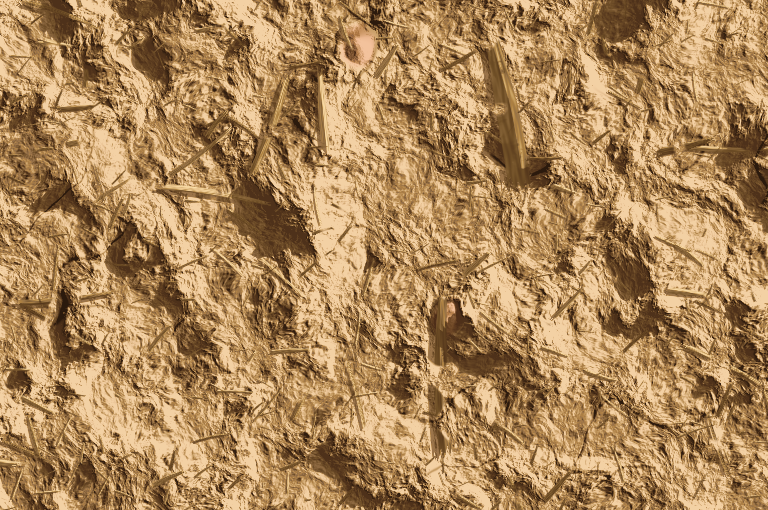
This texture is drawn by a WebGL 2 fragment shader. Its source:

```glsl
#version 300 es
precision highp float;
// Sunlit rough clay plaster with chopped straw and a few half-buried pebbles.
uniform vec2 u_resolution;
out vec4 fragColor;

const vec2 SUN_DIR = vec2(0.86, 0.51);
const float SUN_SLOPE = 0.42;

vec2 hash2(vec2 c) {
    vec3 q = fract(c.xyx * vec3(0.1031, 0.1030, 0.0973));
    q += dot(q, q.yzx + 33.33);
    return fract((q.xx + q.yz) * q.zy);
}

mat2 rotation(float a) {
    return mat2(cos(a), -sin(a), sin(a), cos(a));
}

float cornerSlope(vec2 cell, vec2 offset) {
    float a = 6.2832 * hash2(cell).x;
    return dot(vec2(cos(a), sin(a)), offset);
}

float gradientNoise(vec2 p) {
    vec2 i = floor(p), f = p - i, k = vec2(0.0, 1.0);
    vec2 u = f * f * f * (f * (f * 6.0 - 15.0) + 10.0);
    float low = mix(cornerSlope(i, f), cornerSlope(i + k.yx, f - k.yx), u.x);
    float high = mix(cornerSlope(i + k, f - k), cornerSlope(i + 1.0, f - 1.0), u.x);
    return mix(low, high, u.y);
}

vec2 warp(vec2 p, float frequency, float amount) {
    vec2 q = p * frequency;
    return p + amount * vec2(gradientNoise(q + 5.2), gradientNoise(q + 47.7));
}

// Lumpy ground: partly folded octaves, rougher in some places than others
float clay(vec2 p, int octaves) {
    float height = 0.0, amplitude = 0.084;
    p = p * 4.2 + 31.0;
    for (int i = 0; i < octaves; i++) {
        float n = gradientNoise(p);
        height += amplitude * mix(n, abs(n), 0.5);
        amplitude *= i == 1 ? 0.5 * (1.0 + 0.9 * n) : 0.51;
        p = rotation(0.65) * p * 2.03 + 17.3;
    }
    return height;
}

// x: dome height, y: coverage
vec2 pebbles(vec2 p, float cell, float density) {
    vec2 result = vec2(0.0), home = floor(p / cell);
    for (int k = 0; k < 9; k++) {
        vec2 id = home + vec2(k % 3 - 1, k / 3 - 1);
        vec2 place = hash2(id + 71.0), shape = hash2(id + 113.0);
        if (shape.x > density) continue;
        float radius = cell * mix(0.09, 0.17, shape.y);
        vec2 q = rotation(place.x * 6.0) * (p - (id + place) * cell);
        float d = length(q * vec2(1.0, 1.3)) / radius;
        float dome = 0.5 * radius * max(1.0 - d * d, 0.0);
        result = max(result, vec2(dome, smoothstep(1.0, 0.6, d)));
    }
    return result;
}

float relief(vec2 p, int octaves) {
    vec2 stone = pebbles(p, 0.4, 0.32);
    return clay(p, octaves) * (1.0 - 0.55 * stone.y) + stone.x;
}

// March toward the sun and keep the deepest obstruction
float sunlight(vec2 p) {
    float start = relief(p, 6), blocked = 0.0;
    for (int i = 1; i <= 14; i++) {
        float t = 0.14 * pow(float(i) / 14.0, 1.6);
        blocked = max(blocked, relief(p + SUN_DIR * t, 5) - start - SUN_SLOPE * t);
    }
    return 1.0 - smoothstep(0.0005, 0.004, blocked);
}

// x: coverage, y: position across, z: random tone, w: position along
vec4 straw(vec2 p, float cell, float density, float thickness, float edge) {
    vec4 best = vec4(0.0);
    vec2 home = floor(p / cell);
    for (int k = 0; k < 9; k++) {
        vec2 id = home + vec2(k % 3 - 1, k / 3 - 1), key = id + cell * 900.0;
        vec2 place = hash2(key), shape = hash2(key + 17.0), look = hash2(key + 41.0);
        if (look.x > density) continue;
        float reach = cell * mix(0.2, 0.5, shape.y);
        vec2 q = rotation(0.6 + 2.8 * (shape.x - 0.5)) * (p - (id + place) * cell);
        q.y += (place.y - 0.5) * 0.15 * q.x * q.x / reach;
        float width = reach * thickness * mix(0.4, 1.5, place.x * place.x);
        width *= 1.0 - 0.4 * smoothstep(-0.2, 1.0, q.x / reach);
        float ragged = 0.25 * reach * gradientNoise(vec2(q.y / width * 2.0, look.y * 50.0));
        float d = max(abs(q.x) - reach + ragged, abs(q.y) - width);
        float cover = smoothstep(edge, -edge, d);
        if (cover > best.x) best = vec4(cover, q.y / width, look.y, q.x / reach);
    }
    return best;
}

// Earth colours from deep shadow to full sun
vec3 earth(float tone) {
    const float stops[8] = float[8](-0.12, 0.06, 0.23, 0.42, 0.55, 0.72, 0.92, 1.25);
    const vec3 tints[8] = vec3[8](vec3(0.17, 0.10, 0.05), vec3(0.33, 0.21, 0.11),
        vec3(0.44, 0.31, 0.16), vec3(0.60, 0.45, 0.29), vec3(0.68, 0.50, 0.27),
        vec3(0.80, 0.64, 0.42), vec3(0.92, 0.77, 0.59), vec3(0.99, 0.87, 0.70));
    vec3 color = tints[0];
    for (int i = 1; i < 8; i++)
        color = mix(color, tints[i], clamp((tone - stops[i - 1]) / (stops[i] - stops[i - 1]), 0.0, 1.0));
    return color;
}

void main() {
    vec2 p = gl_FragCoord.xy / u_resolution.y;
    vec2 ground = warp(warp(p, 8.0, 0.03), 32.0, 0.009);
    float edge = 0.7 / u_resolution.y, probe = 0.0025;

    // Ground lit by its slope toward the sun
    float slope = (relief(ground, 7) - relief(ground + SUN_DIR * probe, 7)) / probe;
    float lit = clamp(0.62 + 0.88 * slope, -0.1, 1.08);
    float sun = sunlight(ground);
    float buried = smoothstep(-0.22, -0.12, gradientNoise(p * 13.0));

    // Straw shadows, cracks, then the ground colour
    for (int i = 0; i < 4; i++) {
        float cell = 0.34 * pow(0.5, float(i));
        sun *= 1.0 - 0.9 * buried * straw(p + SUN_DIR * cell * 0.045, cell, 0.55, 0.11, edge).x;
    }
    float crack = smoothstep(0.03, 0.0, abs(gradientNoise(ground * 6.0)));
    crack *= smoothstep(0.1, 0.25, gradientNoise(ground * 3.5 + 9.0));
    vec3 color = earth(mix(0.06 + 0.28 * lit, lit, sun) - 0.4 * crack);
    color *= mix(vec3(1.0), vec3(1.0, 0.93, 0.95), pebbles(ground, 0.4, 0.32).y);

    // Straw pieces, fine ones first
    for (int i = 3; i >= 0; i--) {
        vec4 piece = straw(p, 0.34 * pow(0.5, float(i)), 0.55, 0.11, edge);
        float grain = gradientNoise(vec2(piece.w * 3.0, piece.y * 3.5 + piece.z * 40.0));
        float tone = mix(0.4, 1.05, piece.z) + 0.5 * grain + 0.15 * piece.y;
        vec3 stalk = earth(tone * mix(0.3, 1.0, sun)) * vec3(1.0, 1.01, 0.95);
        color = mix(color, stalk, piece.x * buried);
    }
    fragColor = vec4(color, 1.0);
}
```
